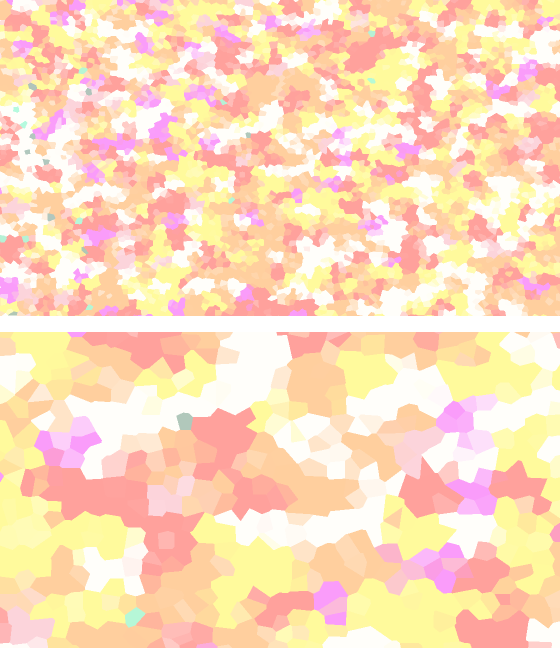
Top, the full canvas; bottom, a detail of the centre.
This texture is drawn by a Shadertoy shader. Its source:

```glsl
// Pastel confetti mosaic: small Voronoi chips take the colour of the larger
// Voronoi blob beneath their centre, which gives the blobs ragged edges.
// Some chips blend with the next blob; the left side is paler and pinker.

const vec2 CHIP_SIZE = vec2(0.0195, 0.0170);
const vec2 BLOB_SIZE = vec2(0.0530, 0.0400);

const vec3 WHITE   = vec3(1.00, 0.995, 0.98);
const vec3 ORANGE  = vec3(1.00, 0.81, 0.62);
const vec3 YELLOW  = vec3(1.00, 0.98, 0.61);
const vec3 CORAL   = vec3(1.00, 0.63, 0.61);
const vec3 MAGENTA = vec3(0.98, 0.61, 0.98);
const vec3 BLUSH   = vec3(0.99, 0.83, 0.86);
const vec3 SAGE    = vec3(0.66, 0.76, 0.72);
const vec3 MINT    = vec3(0.68, 0.98, 0.86);

struct Sites {
    vec2 nearestId;
    vec2 secondId;
    vec2 nearestPos;
};

float hash(vec2 p, float seed) {
    vec3 q = fract(vec3(p.xyx + seed * 7.31) * vec3(0.1031, 0.1030, 0.0973));
    q += dot(q, q.yzx + 33.33);
    return fract((q.x + q.y) * q.z);
}

float valueNoise(vec2 p, float seed) {
    vec2 i = floor(p), f = fract(p);
    f = f * f * (3.0 - 2.0 * f);
    float low  = mix(hash(i, seed), hash(i + vec2(1, 0), seed), f.x);
    float high = mix(hash(i + vec2(0, 1), seed), hash(i + vec2(1, 1), seed), f.x);
    return mix(low, high, f.y);
}

// Two closest jittered sites on a grid; positions are in grid units
Sites findSites(vec2 p, float seed) {
    Sites s = Sites(vec2(0), vec2(0), vec2(0));
    float d1 = 1e3, d2 = 1e3;
    vec2 base = floor(p);
    for (int y = -1; y <= 1; y++) {
        for (int x = -1; x <= 1; x++) {
            vec2 id = base + vec2(x, y);
            vec2 pos = id + 0.05 + 0.9 * vec2(hash(id, seed), hash(id, seed + 1.0));
            float d = dot(pos - p, pos - p);
            if (d < d1) {
                d2 = d1;
                s.secondId = s.nearestId;
                d1 = d;
                s.nearestId = id;
                s.nearestPos = pos;
            } else if (d < d2) {
                d2 = d;
                s.secondId = id;
            }
        }
    }
    return s;
}

// Weighted pick of a blob colour; the weights drift across the canvas
vec3 blobColor(vec2 id, float aspect) {
    vec2 p = id * BLOB_SIZE;
    float left = 1.0 - smoothstep(0.0, 0.65, p.x / aspect);
    float streak = valueNoise(p * vec2(3.5, 11.0), 5.0);
    float h = hash(id, 9.0);

    float white   = 0.34 * streak + 0.05 * left;
    float magenta = white + 0.02 + 0.11 * left;
    float blush   = magenta + 0.015 + 0.06 * left;
    float rest = (h - blush) / (1.0 - blush);

    if (h < white) return WHITE;
    if (h < magenta) return MAGENTA;
    if (h < blush) return BLUSH;
    if (rest < 0.36 - 0.06 * left) return ORANGE;
    if (rest < 0.69) return YELLOW;
    return CORAL;
}

vec3 mosaic(vec2 p, float aspect) {
    Sites chip = findSites(p / CHIP_SIZE, 1.0);
    vec2 center = chip.nearestPos * CHIP_SIZE;
    Sites blob = findSites(center / BLOB_SIZE, 3.0);
    float left = 1.0 - smoothstep(0.0, 0.4, center.x / aspect);

    // Most chips keep the pure blob colour, a few are blended or faded
    float blend = 0.55 * smoothstep(0.62, 1.0, hash(chip.nearestId, 11.0));
    float fade = (0.3 + 0.35 * left) * smoothstep(0.75, 1.0, hash(chip.nearestId, 13.0));
    vec3 color = mix(blobColor(blob.nearestId, aspect),
                     blobColor(blob.secondId, aspect), blend);
    color = mix(color, WHITE, fade);

    // Rare cool specks near the left edge
    float speck = step(hash(chip.nearestId, 17.0), 0.016 * left);
    vec3 cool = mix(SAGE, MINT, step(0.5, hash(chip.nearestId, 19.0)));
    return mix(color, cool, 0.9 * speck);
}

void mainImage(out vec4 fragColor, in vec2 fragCoord) {
    float aspect = iResolution.x / iResolution.y;
    vec3 color = vec3(0);

    // Average a 2 x 2 grid of samples to smooth the edges
    for (int i = 0; i < 4; i++) {
        vec2 offset = vec2(i % 2, i / 2) * 0.5 - 0.25;
        color += mosaic((fragCoord + offset) / iResolution.y, aspect);
    }
    fragColor = vec4(color / 4.0, 1.0);
}
```
